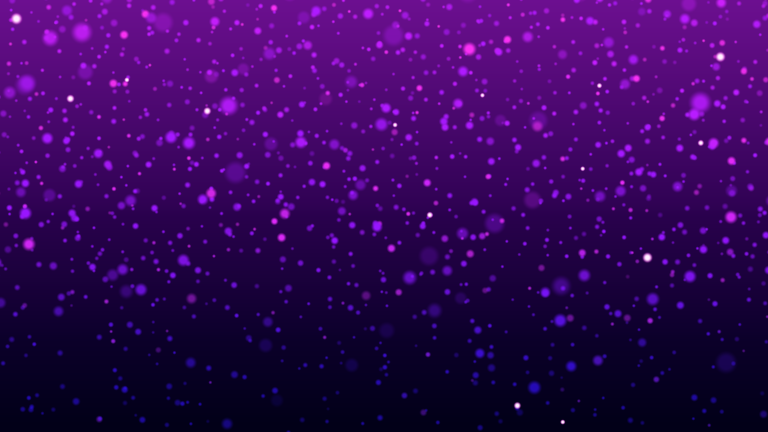
Write a Shadertoy shader that draws this background.

```glsl
// Glowing violet dust over a vertical gradient from purple down to midnight blue.
// Each depth layer is cellular noise: one jittered soft disc per grid cell,
// with random size, tint and opacity, growing bluer and fainter toward the floor.

const vec3 MIDNIGHT = vec3(0.006, 0.0, 0.095);
const vec3 INDIGO   = vec3(0.048, 0.0, 0.17);
const vec3 PLUM     = vec3(0.175, 0.005, 0.315);
const vec3 PURPLE   = vec3(0.425, 0.06, 0.565);
const vec3 BLUE     = vec3(0.19, 0.06, 1.0);
const vec3 VIOLET   = vec3(0.58, 0.08, 1.0);
const vec3 ORCHID   = vec3(0.83, 0.13, 1.0);
const vec3 PINK     = vec3(1.0, 0.2, 0.95);
const vec3 WHITE    = vec3(1.0, 0.94, 1.0);

// Four independent random values for a grid cell
vec4 hash4(vec2 cell, float seed) {
    vec4 q = fract(vec4(cell.xyx, cell.y + seed) * vec4(0.1031, 0.1030, 0.0973, 0.1099) + seed * 0.137);
    q += dot(q, q.wzxy + 33.33);
    return fract((q.xxyz + q.yzzw) * q.zywx);
}

// Position of x between two limits, clamped to 0..1
float ramp(float low, float high, float x) {
    return clamp((x - low) / (high - low), 0.0, 1.0);
}

// Vertical backdrop, height running from 0 to 1
vec3 backdrop(float height) {
    vec3 color = mix(MIDNIGHT, INDIGO, ramp(0.02, 0.23, height));
    color = mix(color, PLUM, ramp(0.22, 0.53, height));
    return mix(color, PURPLE, ramp(0.5, 1.0, height));
}

// Tint of a dot: blue low down, orchid high up, sometimes pink
vec3 dotTint(float height, float pick) {
    vec3 color = mix(BLUE, VIOLET, smoothstep(0.05, 0.45, height));
    color = mix(color, ORCHID, smoothstep(0.4, 0.95, height) * mix(0.4, 1.0, pick));
    float pinkness = smoothstep(0.8, 0.95, pick) * mix(0.4, 0.95, height);
    return mix(color, PINK, pinkness);
}

// Disc with a feathered rim; core is the solid fraction of its radius
float softDisc(float dist, float radius, float core, float pixel) {
    return 1.0 - smoothstep(radius * core - pixel * 0.5, radius + pixel * 0.5, dist);
}

// Blend one layer of scattered discs over the base colour
vec3 dustLayer(vec3 base, vec2 p, float cells, float radius, float presence,
               float core, float opacity, float seed, float pixel) {
    vec2 home = floor(p * cells);
    for (int j = -1; j <= 1; j++) {
        for (int i = -1; i <= 1; i++) {
            vec2 cell = home + vec2(i, j);
            vec4 place = hash4(cell, seed);
            vec4 look = hash4(cell, seed + 17.3);
            vec2 center = (cell + place.xy) / cells;
            float height = clamp(center.y, 0.0, 1.0);
            float visible = step(place.z, presence * mix(0.35, 1.0, smoothstep(0.05, 0.6, height)));
            float size = radius * mix(0.65, 1.35, place.w * place.w);
            float alpha = opacity * mix(0.3, 1.0, sqrt(look.x)) * mix(0.55, 1.0, ramp(0.0, 0.55, height));
            float disc = softDisc(length(p - center), size, core, pixel);
            base = mix(base, dotTint(height, look.y), visible * min(alpha, 1.0) * disc);
        }
    }
    return base;
}

// Rare bright sparks, fewer low down, with a pink halo and white heart
vec3 sparkLayer(vec3 base, vec2 p, float cells, float presence, float seed, float pixel) {
    vec2 home = floor(p * cells);
    for (int j = -1; j <= 1; j++) {
        for (int i = -1; i <= 1; i++) {
            vec2 cell = home + vec2(i, j);
            vec4 place = hash4(cell, seed);
            vec2 center = (cell + place.xy) / cells;
            float visible = step(place.z, presence * mix(0.3, 1.0, ramp(0.1, 0.8, center.y)));
            float size = mix(0.006, 0.016, place.w * place.w);
            float dist = length(p - center);
            base = mix(base, PINK, visible * 0.85 * softDisc(dist, size, 0.3, pixel));
            base = mix(base, WHITE, visible * softDisc(dist, size * 0.85, 0.35, pixel));
        }
    }
    return base;
}

void mainImage(out vec4 fragColor, in vec2 fragCoord) {
    vec2 p = fragCoord / iResolution.y;
    float pixel = 1.0 / iResolution.y;
    vec3 color = backdrop(p.y);

    // Far haze first, then finer and sharper dust
    color = dustLayer(color, p, 6.0, 0.025, 0.50, 0.50, 0.36, 3.1, pixel);
    color = dustLayer(color, p, 26.0, 0.0064, 0.85, 0.30, 1.0, 11.7, pixel);
    color = dustLayer(color, p, 18.0, 0.0088, 0.78, 0.40, 1.1, 23.9, pixel);
    color = dustLayer(color, p, 11.0, 0.0138, 0.55, 0.40, 1.1, 37.3, pixel);
    color = dustLayer(color, p, 6.0, 0.0225, 0.52, 0.35, 1.1, 51.1, pixel);
    color = sparkLayer(color, p, 5.0, 0.40, 71.9, pixel);

    fragColor = vec4(color, 1.0);
}
```
